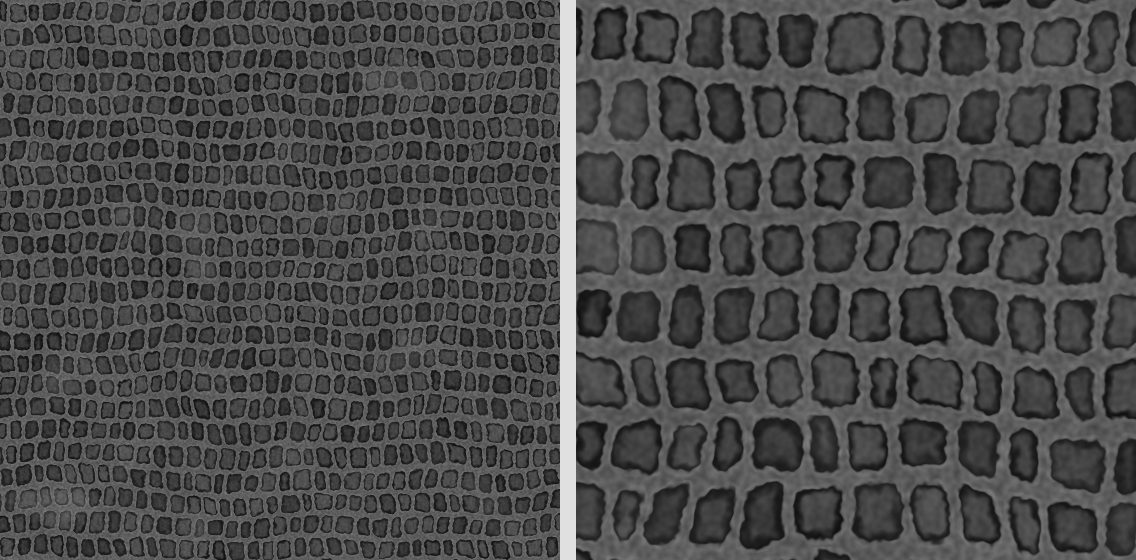
Left, the full canvas; right, a detail of the centre.
Give the GLSL for this texture, as a WebGL 2 fragment shader.

```glsl
#version 300 es
precision highp float;
// Grey reptile-like hide: wavy rows of rounded, uneven scales set in a pale grainy web.
// Jittered row and column borders give each scale a rounded-box distance, which drives
// the dark bevel, the crinkled light rim and the smooth edge; gradient noise adds wear.

#define ROWS 24.0          // rows over the canvas height
#define SCALE_WIDTH 0.706  // mean scale pitch, in row heights
#define GAP vec2(0.082, 0.112)  // half the web width, across and along
#define CORNER 0.17        // corner radius
#define JITTER 0.32        // irregularity of the column borders
#define BEVEL 0.13         // width of the dark inner edge
#define WEB_TONE 0.358
#define FACE_TONE 0.268
#define EDGE_TONE 0.108
#define GRAIN 0.085        // strength of the fine grain

uniform vec2 u_resolution;
out vec4 fragColor;

vec2 hash2(vec2 p) {
    vec3 a = fract(p.xyx * vec3(0.1031, 0.1030, 0.0973));
    a += dot(a, a.yzx + 33.33);
    return fract((a.xx + a.yz) * a.zy);
}

vec2 gradientAt(vec2 cell) {
    float angle = 6.2832 * hash2(cell + 71.0).x;
    return vec2(cos(angle), sin(angle));
}

float gradientNoise(vec2 p) {
    vec2 i = floor(p), f = p - i;
    vec2 u = f * f * f * (f * (f * 6.0 - 15.0) + 10.0);
    float a = dot(gradientAt(i), f);
    float b = dot(gradientAt(i + vec2(1, 0)), f - vec2(1, 0));
    float c = dot(gradientAt(i + vec2(0, 1)), f - vec2(0, 1));
    float d = dot(gradientAt(i + vec2(1, 1)), f - vec2(1, 1));
    return mix(mix(a, b, u.x), mix(c, d, u.x), u.y);
}

// Leaning border on the left of a column, at height y within its row
float columnBorder(float column, float row, float y) {
    vec2 h = hash2(vec2(column, row) + 13.0) - 0.5;
    return (column + JITTER * h.x) * SCALE_WIDTH + 0.22 * h.y * (y - 0.5);
}

// Signed distance to the scale around p (negative inside); also returns its id
float scaleDistance(vec2 p, out vec2 id) {
    float row = floor(p.y), y = p.y - row;
    float x = p.x + hash2(vec2(row, 5.0)).x * SCALE_WIDTH;
    float column = floor(x / SCALE_WIDTH);
    if (x < columnBorder(column, row, y)) column -= 1.0;
    else if (x > columnBorder(column + 1.0, row, y)) column += 1.0;
    id = vec2(column, row);

    float left = columnBorder(column, row, y);
    float right = columnBorder(column + 1.0, row, y);
    vec2 ends = 0.1 * (hash2(id + 37.0) - 0.5);
    vec2 slopes = 0.26 * (hash2(id + 53.0) - 0.5);
    float across = x - 0.5 * (left + right);
    float below = ends.x + slopes.x * across - y;
    float above = y - 1.0 - ends.y - slopes.y * across;

    vec2 v = vec2(max(left - x, x - right), max(below, above)) + GAP + CORNER;
    return length(max(v, 0.0)) + min(max(v.x, v.y), 0.0) - CORNER;
}

void main() {
    vec2 p = gl_FragCoord.xy / u_resolution.y * ROWS;
    float pixel = ROWS / u_resolution.y;

    // Bend the rows and lean neighbouring scales together
    vec2 bent = p;
    bent.y += 0.42 * gradientNoise(p * vec2(0.24, 0.17)) + 0.12 * gradientNoise(p * 0.7 + 9.0);
    bent.x += 0.3 * gradientNoise(p * vec2(0.3, 0.55) + 31.0);

    // Scale outline with a ragged edge
    vec2 id;
    float d = scaleDistance(bent, id);
    d += 0.07 * gradientNoise(p * 3.7 + 17.0) + 0.045 * gradientNoise(p * 9.3 + 5.0);

    // Fine grain, turned off the pixel grid
    vec2 turned = mat2(0.8, 0.6, -0.6, 0.8) * p;
    float grain = gradientNoise(turned * 9.7) + 0.7 * gradientNoise(turned * 5.1 + 40.0);
    float worn = smoothstep(0.28, 0.55, gradientNoise(p * 0.33 + 3.7));

    // Web between the scales, with a broken light rim around each one
    float rim = exp(-pow((d - 0.045) / 0.028, 2.0));
    rim *= 0.75 + 0.9 * gradientNoise(p * 5.3 + 61.0);
    float web = WEB_TONE + 0.055 * rim + GRAIN * grain + 0.025 * worn;

    // Scale face with faint upright streaks, darkening into its bevel
    vec2 tint = hash2(id + 91.0);
    float streaks = gradientNoise(p * vec2(8.0, 2.4) + 23.0);
    float face = FACE_TONE + 0.10 * (tint.x - 0.5) + 0.045 * streaks;
    face += 0.6 * GRAIN * grain + 0.05 * worn;
    float edge = EDGE_TONE + 0.06 * (tint.y - 0.5) + 0.3 * GRAIN * grain + 0.11 * worn;
    float depth = -d + 0.09 * gradientNoise(p * 4.1 + 83.0);
    float width = BEVEL * mix(1.35, 0.8, tint.x);
    float scaleTone = mix(edge, face, smoothstep(0.015, 0.015 + width, depth));

    float softness = max(0.6 * pixel, 0.022);
    float tone = mix(scaleTone, web, smoothstep(-softness, softness, d));
    tone += 0.035 * gradientNoise(p * 0.45 + 47.0);
    fragColor = vec4(vec3(clamp(tone, 0.0, 1.0)), 1.0);
}
```
